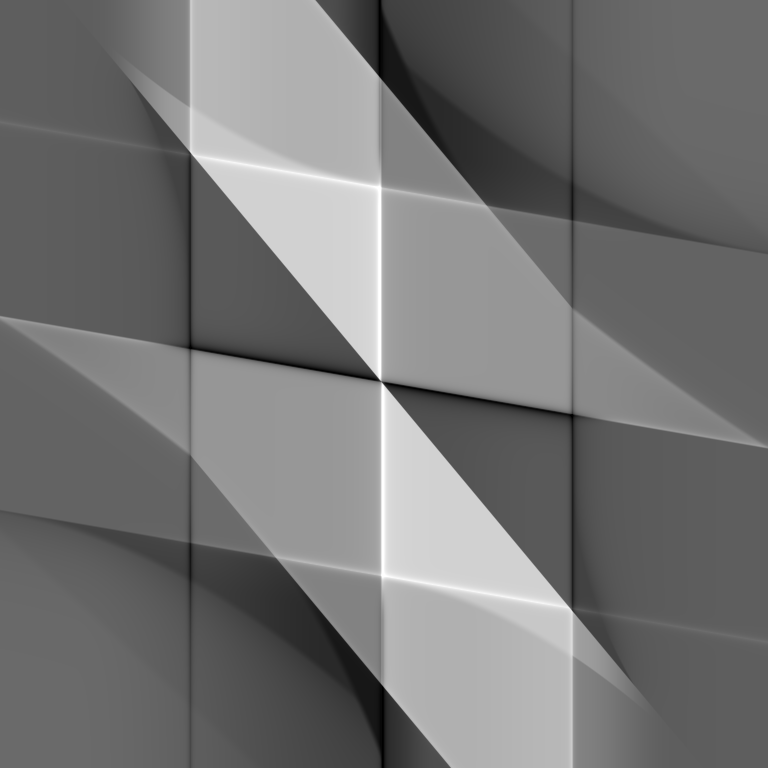
A Shadertoy shader for this background:

```glsl
// Monochrome folded light: vertical, shallow and steep creases cross at a centre
// and parabolic caustics grow out of them. One half is shaded from regions and
// thin glows; the other half is the same shading turned by 180 degrees.

const vec2  CENTER = vec2(0.4965, 0.503);
const float COLUMN = 0.2487;        // spacing of the vertical creases
const float BAND = 0.2526;          // spacing of the shallow creases
const float STEEP_OFFSET = 0.394;   // offset of the outer steep crease
const float SHALLOW_SLOPE = 0.172;
const float STEEP_SLOPE = 1.2;
const float SOFTNESS = 0.0016;
const float LINE_WIDTH = 0.0025;

const float GREY = 0.37;
const float SHADOW = 0.24;
const float DEEP_SHADOW = 0.09;
const float PANEL = 0.59;
const float LIGHT = 0.69;
const float BRIGHT = 0.82;

float edge(float d) { return smoothstep(-SOFTNESS, SOFTNESS, d); }
float glow(float d, float width) { return exp(-abs(d) / width); }

// Outer left column: a caustic shadow below the steep crease, light above it
float leftColumn(vec2 p, float steep, float lightCurve) {
    float t = max(p.y - 0.1185, 0.0);
    float curve = p.x + COLUMN + 1.05 * t * t;
    float shade = GREY - 0.02 * smoothstep(-0.5, -0.25, p.x);
    shade -= 0.09 * glow(curve, 0.018) * smoothstep(0.43, 0.30, p.y);
    shade = mix(shade, SHADOW + 0.02, edge(curve));
    float light = mix(GREY, 0.51, smoothstep(-0.38, -COLUMN, p.x));
    light += 0.11 * edge(-lightCurve) * smoothstep(-0.36, -0.27, p.x);
    return mix(shade, light, edge(steep));
}

// Inner left column: bright sheet over a dark wedge
float innerLeft(vec2 p, float shallow, float steep, float lightCurve) {
    float sheet = LIGHT + 0.03 * smoothstep(-0.1, -COLUMN, p.x);
    sheet = mix(sheet, 0.78, smoothstep(0.008, -0.004, lightCurve));
    sheet = mix(BRIGHT, sheet, edge(shallow - BAND));
    sheet += 0.05 * glow(p.x, 0.018);
    float wedge = 0.35 - 0.03 * smoothstep(-0.22, -0.05, p.x);
    wedge -= 0.15 * glow(shallow, 0.014);
    float shade = mix(wedge, sheet, edge(steep));
    float corner = mix(0.30, 0.17, smoothstep(-0.07, 0.0, p.x));
    return mix(shade, corner, edge(steep - STEEP_OFFSET));
}

// Upper right area: two curved shadows fading into grey
float upperRight(vec2 p, float shallow, float steep) {
    float reach = p.x - 0.504;
    float curve = shallow - BAND - 0.74 * reach * reach;
    float outer = mix(0.27, 0.40, smoothstep(0.0, 0.40, p.x));
    outer -= 0.07 * glow(curve, 0.045);
    outer += 0.015 * smoothstep(-0.01, 0.01, p.y + 0.92 * p.x - 0.65);
    float shadow = mix(0.16, SHADOW, smoothstep(0.06, 0.25, p.x));
    shadow += 0.025 * smoothstep(0.06, 0.0, shallow - BAND);
    float shade = mix(shadow, outer, smoothstep(-0.006, 0.006, curve));
    float near = min(p.x - 0.138, 0.0);
    float inner = steep - STEEP_OFFSET - 4.8 * near * near;
    float depth = smoothstep(0.145, 0.06, p.x);
    shade = mix(shade, DEEP_SHADOW, depth * smoothstep(0.012, -0.012, inner));
    return mix(0.51, shade, edge(steep - STEEP_OFFSET));
}

// Right band between the central and upper shallow creases
float rightBand(vec2 p, float shallow, float steep) {
    float panel = PANEL + 0.05 * glow(p.x, 0.025);
    float inner = mix(panel, 0.42, edge(steep - STEEP_OFFSET));
    float reach = 0.504 - p.x;
    float curve = shallow - 0.465 * reach - 0.3 * reach * reach;
    float lower = mix(0.54, 0.49, smoothstep(0.25, 0.48, p.x));
    float outer = mix(lower, 0.39, smoothstep(-0.004, 0.004, curve));
    outer += 0.04 * glow(curve, 0.012);
    return mix(inner, outer, edge(p.x - COLUMN));
}

// Thin bright and dark lines along the creases
float creaseLines(vec2 p, float shallow, float steep) {
    float below = smoothstep(BAND + 0.06, BAND - 0.03, shallow);
    float sum = mix(-0.22, 0.25, below) * glow(p.x + 0.002, LINE_WIDTH);
    float lit = edge(steep);
    sum += mix(-0.20, 0.14, lit) * glow(p.x + COLUMN, LINE_WIDTH);
    float depth = 0.10 + 0.12 * glow(shallow - BAND, 0.08) + 0.14 * glow(shallow, 0.09);
    sum -= depth * glow(p.x - COLUMN, LINE_WIDTH);
    float inside = smoothstep(-0.30, -0.20, p.x) * smoothstep(0.16, 0.11, p.x);
    float bandLine = mix(0.06, 0.17, inside) * smoothstep(0.35, 0.2, p.x);
    sum += bandLine * glow(shallow - BAND, 0.004);
    float dark = smoothstep(-0.30, -0.22, p.x) * smoothstep(0.32, 0.22, p.x);
    sum += mix(0.14 * smoothstep(0.2, 0.35, p.x), -0.27, dark) * glow(shallow, 0.004);
    float steepFade = smoothstep(0.26, 0.12, p.x);
    return sum + 0.04 * steepFade * glow(steep - STEEP_OFFSET + 0.004, 0.006);
}

float halfShade(vec2 p) {
    float shallow = p.y + SHALLOW_SLOPE * p.x;
    float steep = p.y + STEEP_SLOPE * p.x;
    float lightCurve = shallow - BAND - 0.99 * p.x * p.x;
    float left = mix(leftColumn(p, steep, lightCurve),
                     innerLeft(p, shallow, steep, lightCurve), edge(p.x + COLUMN));
    float right = mix(rightBand(p, shallow, steep),
                      upperRight(p, shallow, steep), edge(shallow - BAND));
    return mix(left, right, edge(p.x)) + creaseLines(p, shallow, steep);
}

void mainImage(out vec4 fragColor, in vec2 fragCoord) {
    vec2 p = fragCoord / iResolution.xy - CENTER;
    float side = edge(p.y + SHALLOW_SLOPE * p.x);
    float shade = mix(halfShade(-p), halfShade(p), side);
    fragColor = vec4(vec3(clamp(shade, 0.0, 1.0)), 1.0);
}
```
